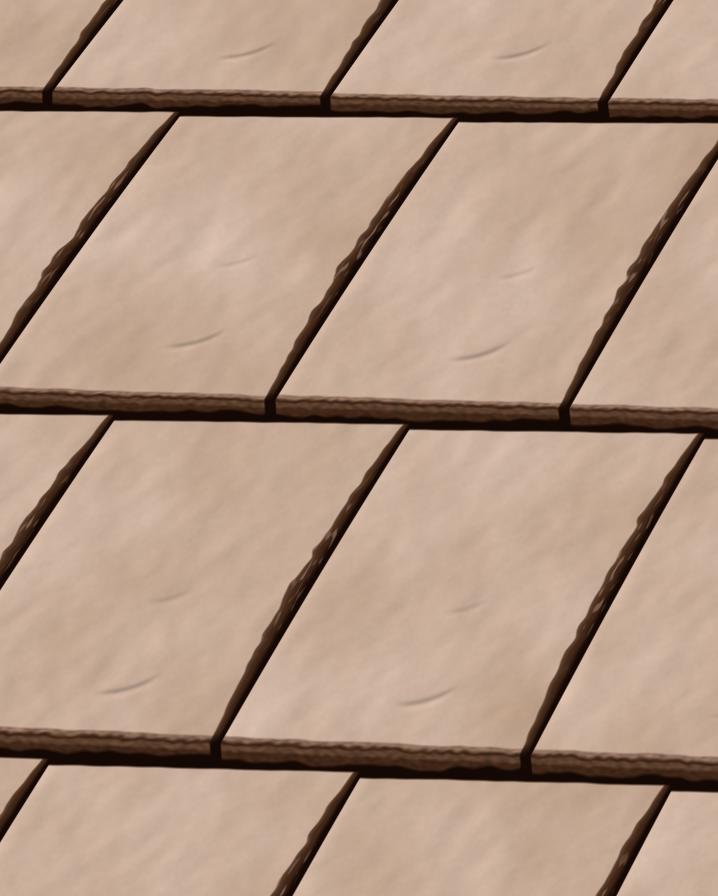
A Shadertoy shader for this texture:

```glsl
vec2 randomGradient(vec2 cell) {
    vec2 k = vec2(dot(cell, vec2(127.1, 311.7)), dot(cell, vec2(269.5, 183.3)));
    return 2.0 * fract(sin(k) * 43758.5) - 1.0;
}

float gradientNoise(vec2 p) {
    vec2 i = floor(p), f = p - i;
    vec2 s = f * f * f * (f * (f * 6.0 - 15.0) + 10.0);
    vec2 e = vec2(1, 0);
    float a = dot(randomGradient(i), f);
    float b = dot(randomGradient(i + e), f - e);
    float c = dot(randomGradient(i + e.yx), f - e.yx);
    float d = dot(randomGradient(i + 1.0), f - 1.0);
    return mix(mix(a, b, s.x), mix(c, d, s.x), s.y);
}

float fbm(vec2 p) {
    float sum = 0.0, amp = 0.6;
    for (int i = 0; i < 4; i++) {
        sum += amp * gradientNoise(p);
        p = mat2(1.6, 1.2, -1.2, 1.6) * p + 7.3;
        amp *= 0.5;
    }
    return sum;
}

// Short curved dent; x is its darkness, y the lit rim beneath it
vec2 dent(vec2 d, float size) {
    float e = d.y + 0.3 * d.x + 4.0 * d.x * d.x;
    float span = 1.0 - smoothstep(0.3 * size, size, abs(d.x));
    return span * vec2(exp(-pow(e / 0.0026, 2.0)), exp(-pow((e - 0.005) / 0.003, 2.0)));
}

void mainImage(out vec4 fragColor, in vec2 fragCoord) {
    const vec3 tan_ = vec3(0.735, 0.62, 0.53), cream = vec3(0.815, 0.715, 0.645);
    const vec3 edge = vec3(0.54, 0.42, 0.35), brown = vec3(0.36, 0.25, 0.18);
    const vec3 umber = vec3(0.25, 0.15, 0.09), shadow = vec3(0.08, 0.03, 0.015);

    vec2 p = fragCoord / iResolution.y;
    p.y = 1.0 - p.y;
    float aa = 4.0 / iResolution.y;

    // Rows grow downwards and tilt with x: invert the quadratic row spacing
    float b = 0.315 + 0.011 * p.x, c = 0.12 + 0.02 * p.x - p.y;
    float n = (sqrt(max(b * b - 0.0936 * c, 0.0)) - b) / 0.0468;
    float row = floor(n), f = n - row;

    // Leaning columns, upright along the front edge of each tile
    float lean = min(f, 0.94);
    float u = (p.x - 0.204 + 0.073 * row + lean * (0.24 + 0.0065 * row)) / (0.311 + 0.018 * n);
    float column = floor(u);
    u -= column;
    vec2 id = vec2(column, row), jitter = randomGradient(id + 3.0);

    // Stone face: soft stains, slanted relief, fine grain
    vec2 q = p + 5.3 * jitter;
    vec2 slanted = mat2(0.77, 0.64, -0.64, 0.77) * q * vec2(1.0, 1.0);
    slanted = vec2(0.77 * q.x - 0.64 * q.y, 0.64 * q.x + 0.77 * q.y) * vec2(14.0, 30.0);
    float stain = fbm(q * 6.0) + 0.35 * fbm(slanted * 0.5);
    float tone = 0.58 + 1.1 * stain - 0.3 * (u - 0.5) + 0.08 * jitter.x;
    vec3 face = mix(tan_, cream, clamp(tone, -0.5, 1.15));
    float relief = fbm(slanted) - fbm(slanted + vec2(0.12, 0.3));
    face *= 1.0 + 0.11 * relief + 0.02 * gradientNoise(p * 190.0);

    // Moulded dents shared by all tiles
    vec2 at = vec2(u - 0.6, f - 0.78) + 0.02 * jitter;
    vec2 marks = dent(vec2(0.33 * at.x - 0.25 * at.y, 0.36 * at.y), 0.042);
    at += vec2(0.04, 0.26);
    marks += 0.45 * dent(vec2(0.33 * at.x - 0.25 * at.y, 0.36 * at.y), 0.03);
    face *= 1.0 - 0.17 * marks.x + 0.05 * marks.y;
    face *= 1.0 + 0.05 * smoothstep(0.05, 0.0, u);

    // Chipped side wall, widest in the middle of the tile
    float belly = sin(3.14159 * pow(lean, 0.85));
    float chips = gradientNoise(vec2(f * 24.0, 9.0 * column + 5.0 * row + 0.5));
    float width = 0.027 + belly * (0.038 + 0.022 * chips);
    float t = (u - 1.0 + width) / width;
    float flake = gradientNoise(vec2(u * 75.0, f * 22.0) + 11.0 * id);
    vec3 wall = mix(mix(brown, umber, smoothstep(0.0, 0.4, t)), shadow, smoothstep(0.4, 0.85, t));
    float flakeZone = smoothstep(0.1, 0.3, f) * smoothstep(0.75, 0.5, f) * smoothstep(0.9, 0.5, t);
    wall = mix(wall, edge, 0.75 * flakeZone * smoothstep(0.08, 0.35, flake));

    // Layered front edge with a broken shadow beneath
    float rough = gradientNoise(vec2(u * 13.0, 0.5) + 17.0 * id);
    float lip = 0.925 + 0.006 * rough + 0.004 * jitter.y;
    float g = (f - lip) / (1.0 - lip);
    float layer = g + 0.12 * gradientNoise(vec2(u * 30.0, g * 2.0) + 13.0 * id);
    vec3 front = mix(edge, umber, smoothstep(0.08, 0.24, layer));
    front = mix(front, brown, smoothstep(0.24, 0.34, layer) * smoothstep(0.58, 0.42, layer));
    front *= 1.0 + 0.35 * gradientNoise(vec2(u * 40.0, g * 6.0) + 23.0 * id);
    float under = 0.8 + 0.25 * rough - 0.15 * smoothstep(0.6, 1.0, u);
    front = mix(front, shadow, smoothstep(under - 0.08, under + 0.08, g));

    // Assemble the tile, then darken the gaps at its left and top
    vec3 color = mix(face, front, smoothstep(lip - aa, lip + aa, f));
    wall = mix(wall, shadow, smoothstep(0.9, 0.95, f));
    color = mix(color, wall, smoothstep(-aa, aa, u - 1.0 + width));
    float topGap = 0.003 + 0.016 * (1.0 - u) + 0.003 * rough;
    float lit = smoothstep(0.0, 1.5 * aa, u) * smoothstep(topGap - aa, topGap + aa, f);
    fragColor = vec4(mix(shadow, color, lit), 1.0);
}
```
